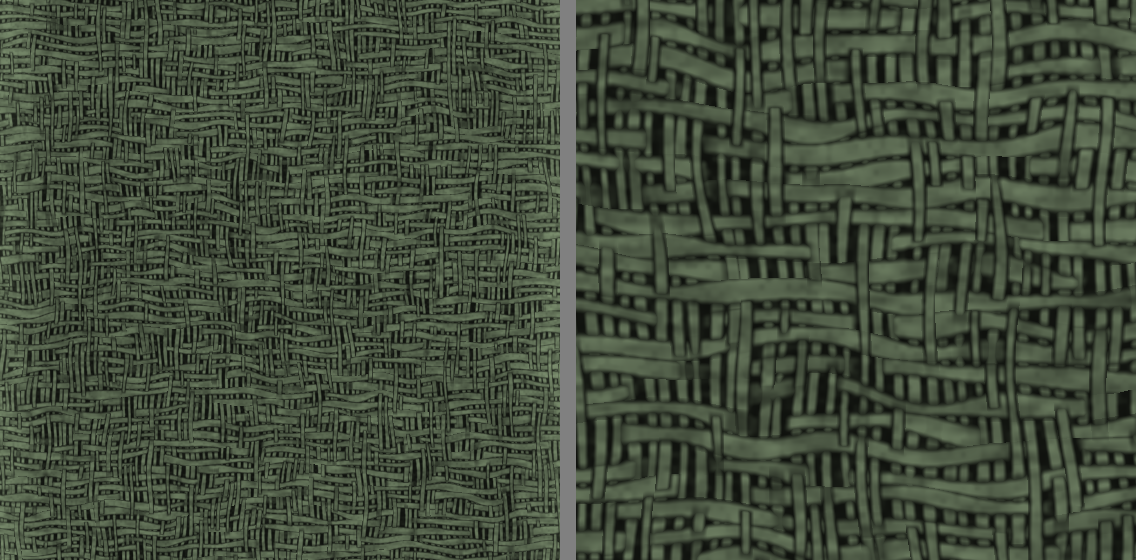
Left, the full canvas; right, a detail of the centre.
This texture is drawn by a three.js fragment shader. Its source:

```glsl
// Coarse green burlap: slubby horizontal weft over thin vertical warp with dark gaps.
varying vec2 vUv;

const vec3 CLOTH_TINT = vec3(0.865, 1.0, 0.775);
const float GAP_TONE = 0.08;
const float WEFT_COUNT = 66.0;
const float WARP_COUNT = 98.0;

float hash(vec2 p) {
  vec3 q = fract(p.xyx * 0.1031);
  q += dot(q, q.yzx + 33.33);
  return fract((q.x + q.y) * q.z);
}

// Cell hashes blended smoothly; an integer y gives an independent 1D track.
float cellNoise(vec2 p) {
  vec2 cell = floor(p);
  vec2 f = fract(p);
  f = f * f * (3.0 - 2.0 * f);
  float low = mix(hash(cell), hash(cell + vec2(1.0, 0.0)), f.x);
  float high = mix(hash(cell + vec2(0.0, 1.0)), hash(cell + 1.0), f.x);
  return mix(low, high, f.y);
}

// Layered sines that gently bend the rows and columns.
float sway(float along, float across) {
  return 0.5 * sin(along * 9.0 + across * 5.0)
       + 0.3 * sin(along * 23.0 - across * 17.0 + 1.3)
       + 0.2 * sin(along * 51.0 + across * 31.0 + 4.1);
}

// Nearest irregular threads: x = body, y = wider halo, z = rise above the crossing threads.
vec3 strand(float across, float along, vec2 widthRange, float bend, float runRate, float seed) {
  vec3 nearest = vec3(0.0);
  for (int k = -1; k <= 1; k++) {
    float id = floor(across) + float(k);
    float track = id + seed;
    float wander = cellNoise(vec2(along * 0.21, track + 300.0)) - 0.5;
    float centre = id + 0.5 + bend * wander;
    float slub = cellNoise(vec2(along * 0.24, track + 600.0));
    float halfWidth = mix(widthRange.x, widthRange.y, slub);
    float d = abs(across - centre);
    float body = 1.0 - smoothstep(halfWidth - 0.16, halfWidth + 0.16, d);
    float halo = 1.0 - smoothstep(halfWidth, halfWidth + 0.32, d);
    float rise = cellNoise(vec2(along * runRate, track));
    if (halo > nearest.y) nearest = vec3(body, halo, rise);
  }
  return nearest;
}

// Layers the weft between lowered and raised warp, with dark contact edges.
float weave(vec3 weft, vec3 warp) {
  float weftUp = smoothstep(0.12, 0.32, weft.z);
  float warpUp = smoothstep(0.62, 0.76, warp.z);
  float lowWarp = warp.x * (1.0 - 0.55 * weft.y * weftUp);
  float midWeft = weft.x * weftUp * (1.0 - 0.75 * warp.y * warpUp);
  float highWarp = warp.x * warpUp * 0.94;
  return max(max(lowWarp, midWeft), highWarp);
}

void main() {
  float row = vUv.y * WEFT_COUNT + 0.6 * sway(vUv.x, vUv.y);
  float column = vUv.x * WARP_COUNT + 0.7 * sway(vUv.y, vUv.x);

  // Threads
  vec3 weft = strand(row, column, vec2(0.18, 0.48), 0.65, 0.36, 11.0);
  vec3 warp = strand(column, row, vec2(0.18, 0.38), 0.5, 0.48, 1207.0);
  float shade = weave(weft, warp);

  // Fibre grain, streaks and broad wear
  float grain = cellNoise(vUv * 250.0) - 0.5;
  float streak = cellNoise(vUv * vec2(60.0, 170.0) + 40.0);
  float wear = cellNoise(vUv * vec2(5.0, 9.0) + 7.0) - 0.5;
  float lit = mix(0.33, 0.475, streak) + 0.04 * wear;
  shade = clamp(shade + 0.16 * grain, 0.0, 1.0);
  float tone = mix(GAP_TONE, lit, shade) + 0.03 * grain;

  // Pale bands along both side edges
  float edgeDistance = min(vUv.x, 1.0 - vUv.x);
  tone += 0.075 * (1.0 - smoothstep(0.0, 0.09, edgeDistance));

  gl_FragColor = vec4(CLOTH_TINT * tone, 1.0);
}
```
